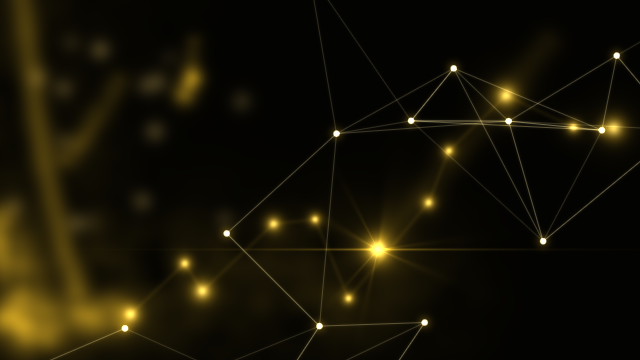
Write a Shadertoy shader that draws this background.

```glsl
// Golden plexus on black: sharp nodes joined by thin links over blurred
// orbs, smoky streaks and one lens flare. Nodes come from four jittered rows,
// orbs from hashed loops, and the smoke is modulated by gradient noise.

#define GOLD vec3(0.56, 0.44, 0.09)
#define CREAM vec3(0.84, 0.78, 0.55)
#define BACKDROP vec3(0.012, 0.011, 0.003)
#define LINK_REACH 0.56
#define LINK_HALF_WIDTH 0.0014
#define NODE_RADIUS 0.0085
#define ORB_COUNT 11
#define DIM_ORB_COUNT 15
#define FLARE_POS vec2(1.05, 0.307)
#define SMOKE_SCALE 6.0

const int COLS = 5;
const int NODES = 20;

float hash(float n) { return fract(sin(n * 127.1 + 3.7) * 43758.55); }
vec2 hash2(float n) { return vec2(hash(n), hash(n + 57.3)); }

float gradDot(vec2 cell, vec2 f, vec2 corner) {
    float angle = 6.2832 * hash(dot(cell + corner, vec2(1.0, 17.0)));
    return dot(vec2(cos(angle), sin(angle)), f - corner);
}

float gradientNoise(vec2 p) {
    vec2 c = floor(p), f = p - c;
    vec2 u = f * f * f * (f * (f * 6.0 - 15.0) + 10.0);
    vec2 e = vec2(0.0, 1.0);
    return mix(mix(gradDot(c, f, e.xx), gradDot(c, f, e.yx), u.x),
               mix(gradDot(c, f, e.xy), gradDot(c, f, e.yy), u.x), u.y);
}

float segmentDist(vec2 p, vec2 a, vec2 b) {
    vec2 ab = b - a;
    return length(p - a - ab * clamp(dot(p - a, ab) / dot(ab, ab), 0.0, 1.0));
}

float soft(float d, float r) { return exp(-d * d / (r * r)); }
float streak(vec2 p, vec2 a, vec2 b, float w) { return soft(segmentDist(p, a, b), w); }
float disc(float d, float r, float px) { return clamp((r - d) / px + 0.5, 0.0, 1.0); }

// Rows from the bottom up; odd rows lift every third node
vec2 nodePos(int i) {
    int row = i / COLS, col = i % COLS;
    vec2 start = row == 0 ? vec2(-0.10, -0.09) : row == 1 ? vec2(0.35, 0.10)
               : row == 2 ? vec2(0.90, 0.645) : vec2(0.84, 0.83);
    float spacing = row < 2 ? 0.28 : row == 2 ? 0.25 : 0.42;
    float lift = (row % 2 == 1 && (col + row / 2) % 3 == 1) ? 0.24 : 0.0;
    vec2 jitter = (hash2(float(i) + 0.5) - 0.5) * vec2(0.08, 0.04);
    return start + vec2(spacing * float(col), lift) + jitter;
}

// Orbs follow a band that climbs to the right
vec2 orbPos(int i) {
    float x = 0.33 + 1.36 * float(i) / float(ORB_COUNT - 1);
    float y = mix(0.27, 0.72, smoothstep(1.05, 1.6, x));
    return vec2(x, y) + (hash2(float(i) + 20.0) - 0.5) * vec2(0.10, 0.30);
}

vec3 smoke(vec2 p) {
    float n = gradientNoise(p * SMOKE_SCALE) + 0.5 * gradientNoise(p * SMOKE_SCALE * 2.1 + 9.0);
    float bend = 0.03 * sin(p.y * 3.5);
    float curtain = 0.40 * streak(p + vec2(bend, 0.0), vec2(0.04, 1.05), vec2(0.23, 0.20), 0.038);
    float corner = 0.85 * streak(p, vec2(0.0, 0.36), vec2(0.10, 0.07), 0.06)
                 + 0.60 * streak(p, vec2(0.02, 0.10), vec2(0.31, 0.13), 0.055);
    float plume = 0.60 * streak(p, vec2(0.515, 0.74), vec2(0.535, 0.78), 0.035)
                + 0.20 * streak(p, vec2(0.53, 0.78), vec2(0.54, 0.88), 0.03)
                + 0.25 * streak(p, vec2(0.19, 0.56), vec2(0.33, 0.77), 0.035);
    float beam = 0.13 * streak(p, FLARE_POS, vec2(1.52, 0.88), 0.04);
    float haze = 0.13 * soft(p.y - 0.2, 0.19) * (1.0 - smoothstep(0.9, 1.5, p.x))
               + 0.07 * soft(p.x, 0.35);
    return GOLD * (curtain + beam + (corner + plume) * (1.0 + 0.7 * n)
                   + haze * max(0.0, 1.0 + 1.3 * n));
}

vec3 orbs(vec2 p) {
    vec3 light = vec3(0.0);
    for (int i = 0; i < ORB_COUNT; i++) {
        vec2 c = orbPos(i);
        float size = hash(float(i) + 41.0);
        float r = mix(0.018, 0.042, size * size), d = length(p - c);
        light += GOLD * (0.85 * soft(d, r) + 0.12 * soft(d, 2.2 * r));
        light += CREAM * 0.5 * soft(d, 0.5 * r);
        if (i > 0) light += GOLD * 0.10 * streak(p, c, orbPos(i - 1), 0.007);
    }
    // Dim, far out of focus spots on the left
    for (int i = 0; i < DIM_ORB_COUNT; i++) {
        vec2 c = vec2(0.68, 0.68) * hash2(float(i) + 70.0) + vec2(0.0, 0.3);
        float glow = mix(0.06, 0.20, hash(float(i) + 91.0));
        light += vec3(0.95, 0.80, 0.42) * glow * soft(length(p - c), 0.032);
    }
    return light;
}

vec3 flare(vec2 p) {
    vec2 q = p - FLARE_POS;
    float d = length(q), a = atan(q.y, q.x + 1e-5);
    float rays = pow(0.5 + 0.5 * sin(7.0 * a + 2.0 * sin(3.0 * a)), 10.0) * exp(-d / 0.08);
    float bar = soft(q.y, 0.0032) * exp(-abs(q.x) / 0.2);
    return GOLD * (1.1 * soft(d, 0.04) + 0.35 * exp(-d / 0.06) + 0.35 * rays + 0.8 * bar)
         + CREAM * 0.9 * soft(d, 0.019);
}

vec3 network(vec2 p, float px) {
    vec2 nodes[NODES];
    for (int i = 0; i < NODES; i++) nodes[i] = nodePos(i);
    vec3 light = vec3(0.0);
    for (int i = 0; i < NODES; i++) {
        float d = length(p - nodes[i]);
        light += vec3(1.0, 0.97, 0.88) * disc(d, NODE_RADIUS, 1.5 * px) + GOLD * 0.4 * soft(d, 0.018);
        for (int j = i + 1; j < NODES; j++) {
            float len = distance(nodes[i], nodes[j]);
            float chance = hash(float(i * NODES + j));
            if (len > LINK_REACH || chance < 0.3) continue;
            float lineDist = segmentDist(p, nodes[i], nodes[j]);
            float strength = mix(0.15, 0.55, chance * chance) * (1.2 - len);
            light += CREAM * strength * (disc(lineDist, LINK_HALF_WIDTH, px) + 0.15 * soft(lineDist, 0.005));
        }
    }
    return light;
}

void mainImage(out vec4 fragColor, in vec2 fragCoord) {
    vec2 p = fragCoord / iResolution.y;
    vec3 color = BACKDROP + smoke(p) + orbs(p) + flare(p) + network(p, 1.0 / iResolution.y);
    fragColor = vec4(min(color, 1.0), 1.0);
}
```
